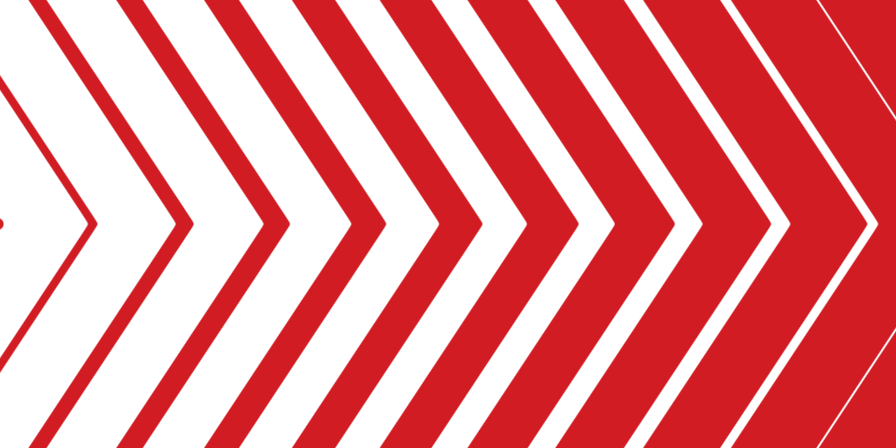
Write a Shadertoy shader that draws this pattern.

```glsl
// Red chevrons pointing right, growing thicker until they fill the white ground.

// Coverage of a soft step: 0 before the edge, 1 after it
float softEdge(float distanceToEdge, float softness) {
    return clamp(distanceToEdge / softness + 0.5, 0.0, 1.0);
}

void mainImage(out vec4 fragColor, in vec2 fragCoord) {
    vec2 p = fragCoord / iResolution.y;
    float softness = max(1.3 / iResolution.y, 0.004);

    // Fold about the middle line, with slightly rounded tips
    float fromMiddle = length(vec2(p.y - 0.5, 0.003));
    float along = p.x + 0.661 * fromMiddle;

    // Tails are spaced closer than tips, so each band is wider than the last
    float ink = 0.0;
    for (int i = 0; i < 12; i++) {
        float k = float(i);
        float tail = 0.198 + 0.196 * k;
        float tip = 0.2195 + 0.2148 * k;
        float band = softEdge(along - tail, softness) - softEdge(along - tip, softness);
        ink += max(band, 0.0);
    }

    // Tip of the first chevron, just entering at the left border
    float dotDistance = length(p - vec2(-0.005, 0.5)) - 0.013;
    ink = max(ink, softEdge(-dotDistance, softness));

    vec3 white = vec3(1.0);
    vec3 red = vec3(0.82, 0.11, 0.14);
    fragColor = vec4(mix(white, red, min(ink, 1.0)), 1.0);
}
```
